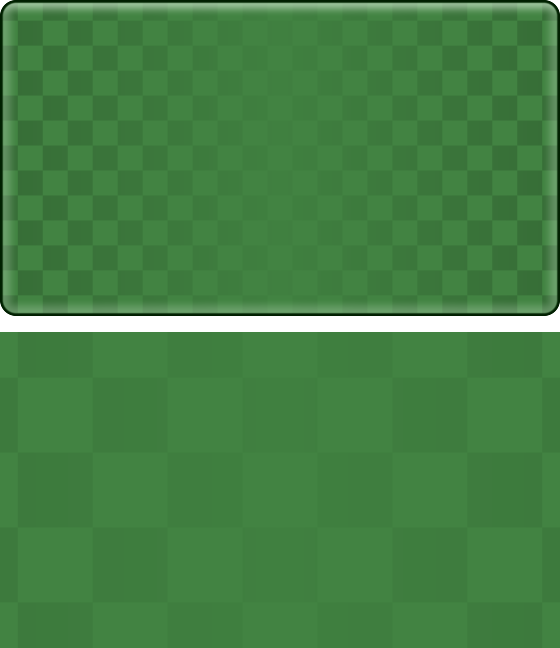
Top, the full canvas; bottom, a detail of the centre.
Give the GLSL for this pattern, as a Shadertoy shader.

```glsl
// Green checkered panel with rounded dark border and soft bevel highlights.

// Lengths are in canvas heights.
const float CELL = 0.07903;
const float CORNER_RADIUS = 0.051;
const float BORDER_WIDTH = 0.0092;
const float RIM_WIDTH = 0.0025;
const float BEVEL_WIDTH = 0.056;

const float CENTER_SHADE = 0.975;
const float EDGE_SHADE = 0.83;
const float SIDE_GLOW = 0.24;
const float TOP_GLOW = 0.50;

const vec3 LIGHT_GREEN = vec3(0.257, 0.515, 0.257);
const vec3 BORDER_GREEN = vec3(0.0, 0.12, 0.0);
const vec3 RIM_GREEN = vec3(0.07, 0.22, 0.07);
const vec3 GLOW_COLOR = vec3(0.94, 1.0, 0.94);
const vec3 BACKDROP = vec3(1.0);
const float PI = 3.14159;

float roundedBox(vec2 p, vec2 halfSize, float radius) {
    vec2 q = abs(p) - halfSize + radius;
    return length(max(q, 0.0)) + min(max(q.x, q.y), 0.0) - radius;
}

// Returns 1 on odd squares and 0 on even ones, with smoothed edges.
float checker(vec2 p, float pixel) {
    vec2 wave = sin(PI * (p / CELL + 0.5));
    vec2 signs = clamp(wave * CELL / (PI * 0.5 * pixel), -1.0, 1.0);
    return 0.5 - 0.5 * signs.x * signs.y;
}

void mainImage(out vec4 fragColor, in vec2 fragCoord) {
    float pixel = 1.0 / iResolution.y;
    vec2 p = (fragCoord - 0.5 * iResolution.xy) * pixel;
    vec2 halfSize = 0.5 * iResolution.xy * pixel;
    float depth = -roundedBox(p, halfSize, CORNER_RADIUS);

    // Checks lose contrast toward the vertical center line.
    float shade = mix(CENTER_SHADE, EDGE_SHADE, abs(p.x) / halfSize.x);
    vec3 color = LIGHT_GREEN * mix(1.0, shade, checker(p, pixel));

    // Inner bevel, brightest along the top.
    float bevel = clamp(1.0 - (depth - BORDER_WIDTH) / (BEVEL_WIDTH - BORDER_WIDTH), 0.0, 1.0);
    float topness = smoothstep(halfSize.y - BEVEL_WIDTH, halfSize.y - BORDER_WIDTH, p.y);
    float glow = mix(SIDE_GLOW, TOP_GLOW, topness) * smoothstep(0.0, 1.0, bevel);
    color = mix(color, GLOW_COLOR, glow);

    // Border with a softer inner rim, then the rounded outline.
    float rim = smoothstep(-pixel, pixel, depth - BORDER_WIDTH);
    float core = smoothstep(-pixel, pixel, depth - BORDER_WIDTH + RIM_WIDTH);
    color = mix(mix(BORDER_GREEN, RIM_GREEN, core), color, rim);
    color = mix(BACKDROP, color, smoothstep(-0.5 * pixel, 0.5 * pixel, depth));

    fragColor = vec4(color, 1.0);
}
```
